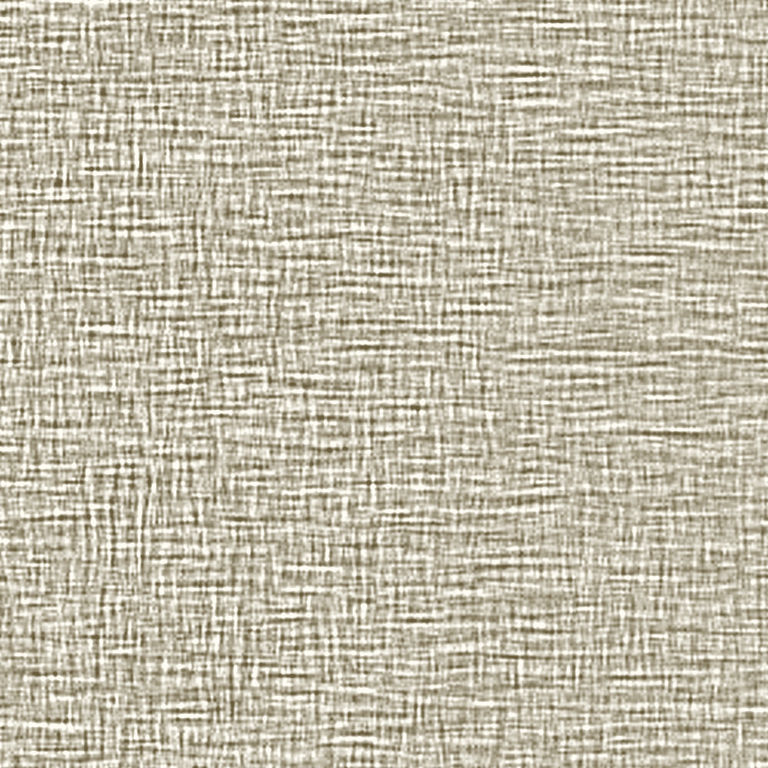
This texture is drawn by a Shadertoy shader. Its source:

```glsl
// Coarse linen cloth in bleached and olive beige tones.
// Stretched noise, sharpened against its neighbour threads, forms weft and warp;
// broad patches shift their balance, a slow bend and fine grain roughen them.

#define SHADOW_COLOR vec3(0.52, 0.48, 0.37)
#define LIGHT_COLOR vec3(0.97, 0.96, 0.92)
#define MEAN_TONE 0.53
#define CONTRAST 1.12
#define WEFT_COUNT 145.0
#define WARP_COUNT 165.0
#define WEFT_STRENGTH 0.46
#define WARP_STRENGTH 0.34
#define GRAIN_COUNT 250.0
#define GRAIN_STRENGTH 0.24
#define BEND 0.0025
#define NEIGHBOR_CUT 0.42

// Integer hash of a lattice cell, from 0 to 1.
float hash(ivec2 cell, int seed) {
    uint h = uint(cell.x) * 1597334677u ^ uint(cell.y) * 3812015801u;
    h ^= uint(seed) * 2654435769u;
    h = (h ^ (h >> 16)) * 2146121005u;
    h = (h ^ (h >> 15)) * 2221713035u;
    h ^= h >> 16;
    return float(h & 65535u) / 65535.0;
}

// Smooth value noise from -1 to 1.
float noise(vec2 p, int seed) {
    ivec2 cell = ivec2(floor(p));
    vec2 f = fract(p);
    f = f * f * (3.0 - 2.0 * f);
    float low = mix(hash(cell, seed), hash(cell + ivec2(1, 0), seed), f.x);
    float high = mix(hash(cell + ivec2(0, 1), seed), hash(cell + ivec2(1, 1), seed), f.x);
    return 2.0 * mix(low, high, f.y) - 1.0;
}

// One thread layer along x; subtracting both neighbours removes broad blotches.
float threadLayer(vec2 p, int seed) {
    vec2 across = vec2(0.0, 1.0);
    float neighbors = noise(p + across, seed) + noise(p - across, seed);
    return noise(p, seed) - NEIGHBOR_CUT * neighbors;
}

// Threads along x: each layer is finer and shorter than the one before.
float threads(vec2 p, float count, float segments, int seed) {
    float sum = 0.0;
    float weight = 1.0;
    for (int layer = 0; layer < 3; layer++) {
        sum += weight * threadLayer(p * vec2(segments, count), seed + layer);
        segments *= 1.8;
        count *= 1.3;
        weight *= 0.85;
    }
    return sum / 1.55;
}

void mainImage(out vec4 fragColor, in vec2 fragCoord) {
    vec2 uv = fragCoord / iResolution.y;

    // Gentle waviness of the yarns
    vec2 bend = vec2(noise(uv * vec2(26.0, 14.0), 1), noise(uv * vec2(11.0, 24.0), 2));
    vec2 p = uv + BEND * bend;

    // Broad patches where one thread direction dominates
    float patches = noise(uv * vec2(5.0, 4.0), 3) + 0.6 * noise(uv * vec2(13.0, 9.0), 4);
    float lowerLeft = 1.0 - smoothstep(0.3, 1.3, uv.x + 0.8 * uv.y);
    float warpShare = clamp(0.85 + 0.3 * lowerLeft + 0.2 * patches, 0.4, 1.4);
    float weftShare = clamp(1.1 - 0.2 * lowerLeft - 0.12 * patches, 0.6, 1.4);

    // Crossing threads and fine grain
    float weft = threads(p, WEFT_COUNT, 13.0, 10);
    float warp = threads(p.yx, WARP_COUNT, 24.0, 20);
    float grain = noise(uv * GRAIN_COUNT, 30);
    float relief = WEFT_STRENGTH * weftShare * weft
                 + WARP_STRENGTH * warpShare * warp
                 + GRAIN_STRENGTH * grain;

    // The cloth is a little flatter towards the right
    float contrast = CONTRAST * mix(1.1, 0.9, smoothstep(0.1, 1.0, uv.x));
    float tone = clamp(MEAN_TONE + contrast * relief, -0.25, 1.06);
    fragColor = vec4(clamp(mix(SHADOW_COLOR, LIGHT_COLOR, tone), 0.0, 1.0), 1.0);
}
```
